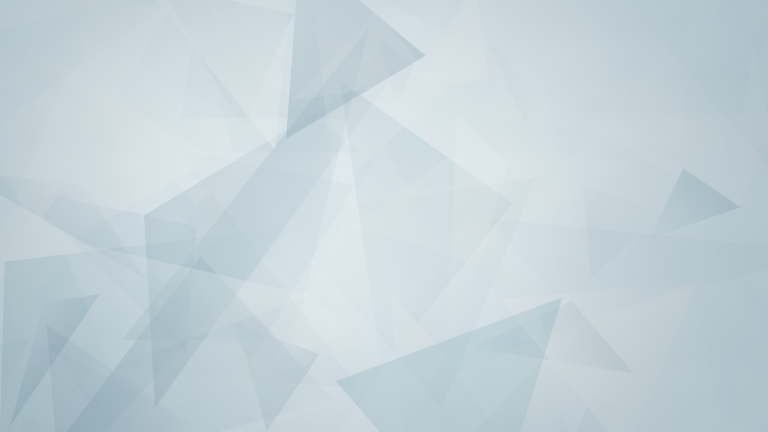
Reproduce this background procedurally as a WebGL 1 fragment shader.

```glsl
precision highp float;

uniform vec2 u_resolution;

const int FACET_COUNT = 92;
const float FACET_MIN_RADIUS = 0.10;
const float FACET_MAX_RADIUS = 0.78;
const float FACET_MIN_SCALE = 0.22;
const float FACET_MIN_ALPHA = 0.07;
const float FACET_MAX_ALPHA = 0.54;
const float FACET_FAR_FADE = 0.10;
const float LIGHT_SHARE = 0.52;
const float LIGHT_BOOST = 1.35;
const float MARGIN = 0.12;
const float CLOUD_STRENGTH = 0.020;

const vec2 GLOW_CENTER = vec2(0.45, 0.55);
const vec2 GLOW_SCALE = vec2(1.8, 1.2);
const vec3 GROUND_COLOR = vec3(0.868, 0.908, 0.922);
const vec3 RIM_FILTER = vec3(0.790, 0.835, 0.860);
const vec3 LIGHT_TINT = vec3(0.908, 0.928, 0.928);
const vec3 TEAL_TINT = vec3(0.590, 0.745, 0.785);
const vec3 SLATE_TINT = vec3(0.600, 0.685, 0.735);

float hash(float n) {
  return fract(sin(n * 12.9898 + 4.137) * 43758.5453);
}

float hash(vec2 p) {
  return fract(sin(dot(p, vec2(127.1, 311.7))) * 43758.5453);
}

float valueNoise(vec2 p) {
  vec2 cell = floor(p);
  vec2 f = fract(p);
  f = f * f * (3.0 - 2.0 * f);
  float low = mix(hash(cell), hash(cell + vec2(1.0, 0.0)), f.x);
  float high = mix(hash(cell + vec2(0.0, 1.0)), hash(cell + vec2(1.0, 1.0)), f.x);
  return mix(low, high, f.y);
}

// Signed distance to the line a-b, positive on its left side
float lineSide(vec2 p, vec2 a, vec2 b) {
  vec2 along = normalize(b - a);
  vec2 offset = p - a;
  return along.x * offset.y - along.y * offset.x;
}

vec2 corner(vec2 center, float angle, float scale, float seed) {
  float radius = scale * mix(FACET_MIN_RADIUS, FACET_MAX_RADIUS, hash(seed));
  return center + radius * vec2(cos(angle), sin(angle));
}

// Blends one translucent triangle that fades away from its first edge
vec3 addFacet(vec3 color, vec2 p, float index, float aspect, float pixel) {
  float seed = index * 11.0 + 3.0;

  // Low-discrepancy centers keep the coverage even
  vec2 spread = fract(0.5 + index * vec2(0.7549, 0.5698));
  vec2 center = mix(vec2(-MARGIN), vec2(aspect, 1.0) + MARGIN, spread);

  float scale = mix(FACET_MIN_SCALE, 1.0, hash(seed));
  float angle = 6.2832 * hash(seed + 1.0);
  vec2 a = corner(center, angle, scale, seed + 2.0);
  vec2 b = corner(center, angle + mix(1.2, 2.8, hash(seed + 3.0)), scale, seed + 4.0);
  vec2 c = corner(center, angle + mix(3.6, 5.0, hash(seed + 5.0)), scale, seed + 6.0);

  float base = lineSide(p, a, b);
  float inside = min(base, min(lineSide(p, b, c), lineSide(p, c, a)));
  float coverage = smoothstep(-pixel, pixel, inside);

  float height = max(lineSide(c, a, b), 0.02);
  float fade = mix(1.0, FACET_FAR_FADE, clamp(base / height, 0.0, 1.0));

  float strength = hash(seed + 7.0);
  float alpha = mix(FACET_MIN_ALPHA, FACET_MAX_ALPHA, strength * strength * strength);
  vec3 shade = mix(TEAL_TINT, SLATE_TINT, hash(seed + 8.0));
  float isLight = step(hash(seed + 9.0), LIGHT_SHARE);
  alpha *= mix(1.0, LIGHT_BOOST, isLight);
  return mix(color, mix(shade, LIGHT_TINT, isLight), alpha * fade * coverage);
}

void main() {
  vec2 uv = gl_FragCoord.xy / u_resolution;
  float aspect = u_resolution.x / u_resolution.y;
  vec2 p = vec2(uv.x * aspect, uv.y);
  float pixel = 0.65 / u_resolution.y;

  // Overlapping facets
  vec3 color = GROUND_COLOR;
  for (int i = 0; i < FACET_COUNT; i++) {
    color = addFacet(color, p, float(i), aspect, pixel);
  }

  // Faint cloudy mottling
  float cloud = 0.6 * valueNoise(p * 5.0) + 0.4 * valueNoise(p * 16.0);
  color += CLOUD_STRENGTH * (cloud - 0.5);

  // Soft darkening toward the rim
  float rim = smoothstep(0.15, 1.15, length((uv - GLOW_CENTER) * GLOW_SCALE));
  color *= mix(vec3(1.0), RIM_FILTER, rim);

  gl_FragColor = vec4(color, 1.0);
}
```
